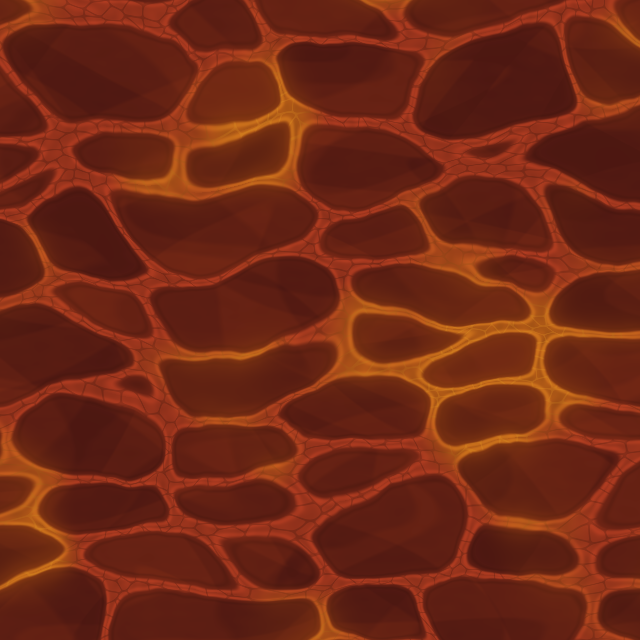
Give the GLSL for this texture, as a Shadertoy shader.

```glsl
const vec3 DARK_ROCK = vec3(0.30, 0.092, 0.068);
const vec3 WARM_ROCK = vec3(0.44, 0.148, 0.08);
const vec3 GLOW = vec3(0.53, 0.23, 0.065);
const vec3 COOL_VEIN = vec3(0.62, 0.21, 0.115);
const vec3 HOT_VEIN = vec3(0.71, 0.36, 0.09);
const vec3 HOT_CORE = vec3(0.82, 0.50, 0.12);

vec3 hash3(vec2 p) {
    vec3 q = fract(p.xyx * vec3(0.1031, 0.1030, 0.0973));
    q += dot(q, q.yxz + 33.33);
    return fract((q.xxy + q.yzz) * q.zyx);
}

float gradCorner(vec2 cell, vec2 offset) {
    return dot(hash3(cell).xy * 2.0 - 1.0, offset);
}

float gradientNoise(vec2 p) {
    vec2 i = floor(p), f = fract(p);
    vec2 u = f * f * f * (f * (f * 6.0 - 15.0) + 10.0);
    vec2 e = vec2(1.0, 0.0);
    return mix(mix(gradCorner(i, f), gradCorner(i + e, f - e), u.x),
               mix(gradCorner(i + e.yx, f - e.yx), gradCorner(i + e.xx, f - e.xx), u.x), u.y);
}

vec2 warp(vec2 p, float freq, float amount) {
    vec2 q = p * freq;
    return p + amount * vec2(gradientNoise(q + 3.7), gradientNoise(q + 41.3));
}

mat2 rotation(float a) {
    return mat2(cos(a), sin(a), -sin(a), cos(a));
}

// Site position relative to the query point, and its size weight
vec3 site(vec2 cell, vec2 q, float sizeSpread) {
    vec3 h = hash3(cell + 17.0);
    return vec3(cell + 0.06 + 0.88 * h.xy - q, sizeSpread * h.z);
}

// Weighted cells: x = rounded distance to the border, yz = cell id
vec3 stones(vec2 p, vec2 density, float sizeSpread, float sharpness) {
    vec2 q = p * density, home = floor(q), id = home;
    vec3 nearest = vec3(0.0);
    float best = 1e5;
    for (int y = -2; y <= 2; y++)
    for (int x = -2; x <= 2; x++) {
        vec2 cell = home + vec2(x, y);
        vec3 s = site(cell, q, sizeSpread);
        float power = dot(s.xy, s.xy) - s.z;
        if (power < best) { best = power; nearest = s; id = cell; }
    }
    float sum = 0.0;
    for (int y = -2; y <= 2; y++)
    for (int x = -2; x <= 2; x++) {
        if (x == 0 && y == 0) continue;
        vec3 s = site(id + vec2(x, y), q, sizeSpread);
        float gap = dot(s.xy, s.xy) - s.z - best;
        float border = gap / (2.0 * length((s.xy - nearest.xy) * density));
        sum += exp(-sharpness * border);
    }
    return vec3(-log(max(sum, 1e-20)) / sharpness, id);
}

// Overlapping flat translucent facets, different in every stone
float facets(vec2 p, vec2 id) {
    float tone = 0.42;
    for (int i = 0; i < 4; i++) {
        vec3 h = hash3(id * 3.0 + float(i) * 19.0);
        vec2 q = rotation((h.x - 0.5) * 1.8) * p * vec2(2.2, 6.0 + 3.0 * h.y);
        float n = gradientNoise(q + h.yz * 40.0) - 0.25 * (h.z - 0.5);
        tone += 0.25 * (smoothstep(-0.018, 0.018, n) - 0.5);
    }
    return tone;
}

vec3 rockColor(vec2 p, vec2 id, float d, float width, float heat) {
    float tone = facets(p, id) + 0.2 * (hash3(id + 5.0).x - 0.5);
    tone += 0.10 * gradientNoise(p * vec2(28.0, 60.0)) + 0.25 * gradientNoise(p * 4.0);
    vec3 rock = mix(DARK_ROCK, WARM_ROCK, clamp(tone, 0.0, 1.1));
    float edge = max(d - width, 0.0);
    float outline = exp(-pow((edge - 0.007) / 0.0025, 2.0));
    rock *= 1.0 - 0.13 * outline;
    rock = mix(rock, vec3(0.47, 0.15, 0.085), 0.55 * exp(-edge / 0.006));
    float spread = 0.6 * exp(-edge / 0.014) + 0.28 * exp(-edge / 0.08);
    return mix(rock, GLOW, heat * spread);
}

vec3 veinColor(vec2 p, float d, float width, float heat) {
    vec3 lava = mix(COOL_VEIN, HOT_VEIN, heat);
    float crack = stones(p, vec2(38.0, 58.0), 0.3, 900.0).x;
    float line = 1.0 - smoothstep(0.0003, 0.0018, crack);
    float rim = exp(-pow((d - 0.45 * width) / 0.0028, 2.0));
    lava *= 0.94 + 0.13 * rim + 0.12 * gradientNoise(p * 55.0);
    lava = mix(lava, HOT_CORE, heat * heat * (0.45 * rim + 0.35 * line));
    return lava * (1.0 - 0.16 * line * (1.0 - heat));
}

void mainImage(out vec4 fragColor, in vec2 fragCoord) {
    vec2 p = fragCoord / iResolution.y;

    // Bent, flattened stones with veins of uneven width
    vec2 bent = warp(warp(p, 3.5, 0.085), 13.0, 0.016);
    bent = warp(bent, 42.0, 0.003);
    vec3 stone = stones(bent + 7.0, vec2(4.8, 9.2), 0.6, 85.0);
    float d = stone.x;
    float width = 0.0045 + 0.005 * gradientNoise(p * 6.0 + 11.0);

    // Patches of heat along the veins
    float heat = gradientNoise(p * 3.2 + 23.0) + 0.4 * gradientNoise(p * 8.0 + 60.0);
    heat = smoothstep(-0.08, 0.38, heat);

    vec3 rock = rockColor(p, stone.yz, d, width, heat);
    vec3 lava = veinColor(bent, d, width, heat);
    float vein = 1.0 - smoothstep(width - 0.0015, width + 0.0028, d);
    fragColor = vec4(mix(rock, lava, vein), 1.0);
}
```
